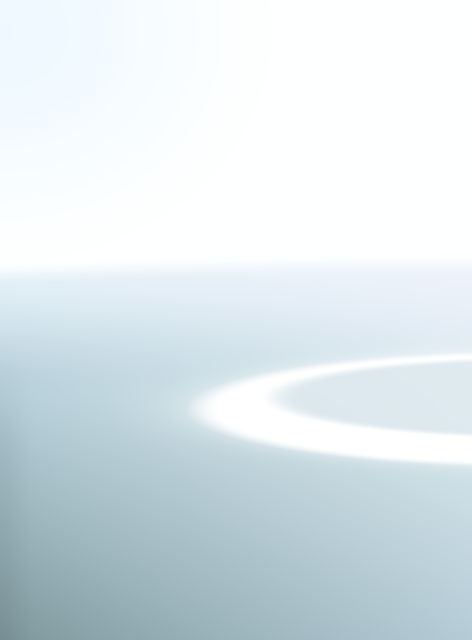
A Shadertoy shader for this background:

```glsl
// A pale studio floor under a white sky, with a glowing elliptical ring at the right.

// Scaled radius: 1.0 on the rim of the ellipse.
float ellipse(vec2 p, vec2 center, vec2 radii) {
    return length((p - center) / radii);
}

// Three-stop gradient running from the horizon to the foreground.
vec3 floorRamp(vec3 far, vec3 middle, vec3 near, float bend, float depth) {
    vec3 color = mix(far, middle, smoothstep(0.0, bend, depth));
    return mix(color, near, clamp((depth - bend) / (0.59 - bend), 0.0, 1.0));
}

void mainImage(out vec4 fragColor, in vec2 fragCoord) {
    vec2 uv = fragCoord / iResolution.xy;

    // Sky: white, with a cool tint in the upper left
    float tint = smoothstep(0.62, 0.0, length(vec2(uv.x, (0.95 - uv.y) * 1.6)));
    vec3 sky = mix(vec3(0.995, 1.0, 1.0), vec3(0.935, 0.975, 1.0), tint);

    // Floor: darker toward the lower left
    float horizon = 0.593 - 0.014 * pow(1.0 - uv.x, 2.0);
    float depth = horizon - uv.y;
    vec3 leftFloor = floorRamp(vec3(0.89, 0.94, 0.97), vec3(0.71, 0.81, 0.85),
                               vec3(0.48, 0.58, 0.60), 0.20, depth);
    vec3 rightFloor = floorRamp(vec3(0.93, 0.95, 0.985), vec3(0.845, 0.905, 0.93),
                                vec3(0.71, 0.80, 0.84), 0.24, depth);
    vec3 ground = mix(leftFloor, rightFloor, pow(uv.x, 0.85));
    ground *= 1.0 - 0.05 * smoothstep(0.08, 0.0, uv.x) * smoothstep(0.1, 0.3, depth);

    // Ring: offset ellipses make the band thicker in front
    float outer = ellipse(uv, vec2(1.140, 0.361), vec2(0.724, 0.0885));
    float inner = ellipse(uv, vec2(1.166, 0.379), vec2(0.574, 0.0605));
    float hole = smoothstep(1.08, 0.92, inner);
    float halo = 0.4 * exp(-10.0 * max(outer - 1.0, 0.0));
    float ring = max(smoothstep(1.09, 0.93, outer), halo) * (1.0 - hole);
    ground = mix(ground, vec3(0.88, 0.92, 0.94), hole * 0.8);
    ground = mix(ground, vec3(1.0), ring);

    // Soft horizon
    vec3 color = mix(sky, ground, smoothstep(-0.012, 0.026, depth));
    fragColor = vec4(color, 1.0);
}
```
